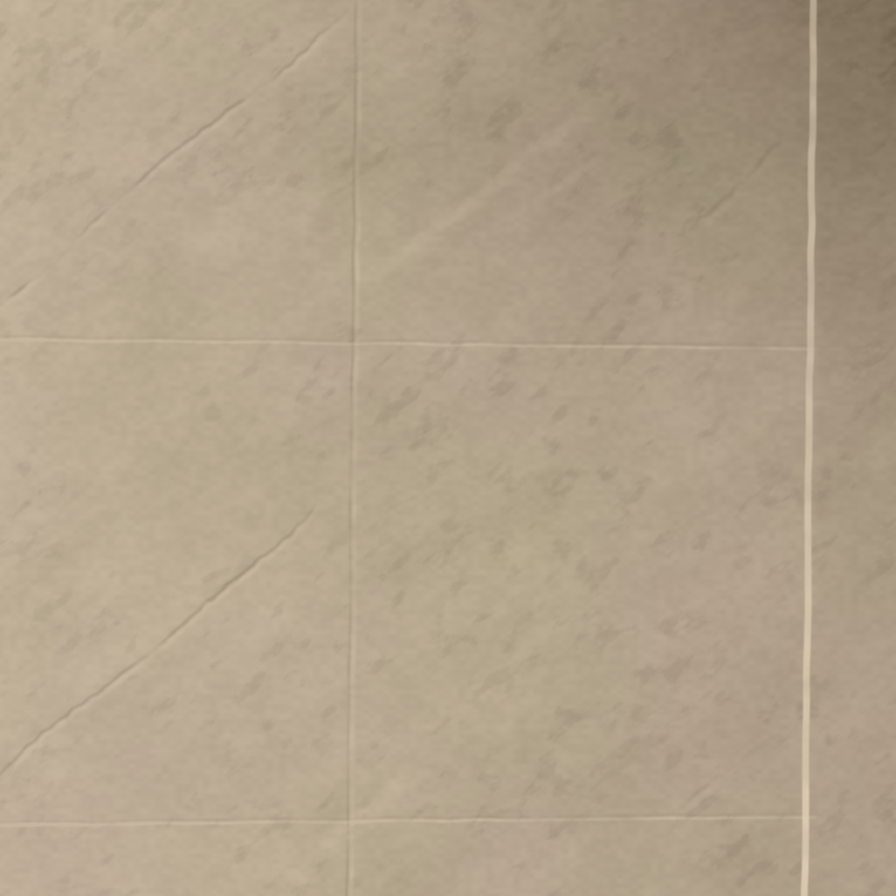
Give the GLSL for this texture, as a three.js fragment shader.

```glsl
// Beige stone tiles with thin joints, one bright grout line, diagonal veins and soft shading.
varying vec2 vUv;

const vec3 STONE_LIGHT = vec3(0.745, 0.683, 0.590);
const vec3 STONE_DARK = vec3(0.490, 0.430, 0.355);
const vec3 GROUT = vec3(0.865, 0.800, 0.700);
const vec3 TINT = vec3(0.012, -0.004, 0.016);
const vec2 TILE_ORIGIN = vec2(0.389, 0.079);
const vec2 TILE_PITCH = vec2(0.509, 0.542);
const float COLUMN_LEAN = 0.010;
const float GROUT_HALF_WIDTH = 0.0038;
const float JOINT_WIDTH = 0.0019;
const float EDGE_SOFTNESS = 0.0018;
const float MOTTLE = 0.17;
const float GRAIN = 0.10;
const float SCUFF = 0.13;

float hash(vec2 p) {
  vec3 q = fract(vec3(p.xyx) * 0.1031);
  q += dot(q, q.yzx + 33.33);
  return fract((q.x + q.y) * q.z);
}

float noise(vec2 p) {
  vec2 i = floor(p), f = fract(p);
  f = f * f * (3.0 - 2.0 * f);
  return mix(mix(hash(i), hash(i + vec2(1.0, 0.0)), f.x),
             mix(hash(i + vec2(0.0, 1.0)), hash(i + vec2(1.0)), f.x), f.y);
}

float fbm(vec2 p) {
  float sum = 0.0, amplitude = 0.5;
  for (int i = 0; i < 5; i++) {
    sum += amplitude * noise(p);
    p = mat2(1.6, 1.2, -1.2, 1.6) * p + 17.3;
    amplitude *= 0.5;
  }
  return sum;
}

float ridge(float d, float width) {
  return exp(-d * d / (width * width));
}

// Wavering crease from a to b: a dark groove above a light lip
float vein(vec2 p, vec2 a, vec2 b, float width, float groove, float lip) {
  float len = length(b - a);
  vec2 dir = (b - a) / len;
  float along = dot(p - a, dir);
  float across = dot(p - a, vec2(-dir.y, dir.x));
  across += (noise(vec2(along * 12.0, a.y * 31.0)) - 0.5) * 0.012;
  across += (noise(vec2(along * 90.0, a.x * 47.0)) - 0.5) * 0.004;
  float fade = smoothstep(-0.01, 0.03, along) * (1.0 - smoothstep(len - 0.09, len, along));
  float wear = mix(0.15, 1.0, smoothstep(0.25, 0.65, noise(vec2(along * 26.0, a.y * 53.0))));
  return fade * wear * (lip * ridge(across + 1.8 * width, 1.5 * width) - groove * ridge(across, width));
}

// Broad light falling off toward the right and the upper right corner
float shading(vec2 p) {
  float light = 0.995 - 0.27 * p.x;
  light -= 0.30 * smoothstep(0.1, 0.85, p.x) * smoothstep(0.35, 1.05, p.y);
  light -= 0.28 * (1.0 - smoothstep(0.0, 0.45, length(p - vec2(1.0, 1.02))));
  return light - 0.09 * smoothstep(0.902, 0.92, p.x) * smoothstep(0.0, 0.8, p.y);
}

// Cloudy stone, fine grain and short diagonal scuffs
float stoneRelief(vec2 p) {
  vec2 slant = vec2(0.77 * p.x + 0.64 * p.y, 0.77 * p.y - 0.64 * p.x);
  float relief = MOTTLE * (fbm(p * 6.0) - 0.48);
  relief += MOTTLE * (fbm(slant * vec2(12.0, 24.0) + 5.0) - 0.48);
  relief += GRAIN * (noise(p * vec2(130.0, 180.0)) - 0.5);
  relief += GRAIN * (fbm(p * vec2(50.0, 85.0)) - 0.48);
  float scuffs = smoothstep(0.56, 0.76, fbm(slant * vec2(34.0, 66.0) + 41.0));
  return relief - SCUFF * scuffs * smoothstep(0.25, 0.6, noise(p * 7.0));
}

float veinRelief(vec2 p) {
  float relief = 0.0;
  // Left column: the same crease in each row
  float leftColumn = 1.0 - smoothstep(0.385, 0.40, p.x);
  for (int row = 0; row < 2; row++) {
    vec2 start = vec2(-0.01, 0.128 + 0.526 * float(row));
    relief += leftColumn * vein(p, start, start + vec2(0.41, 0.345), 0.0024, 0.27, 0.14);
  }
  // Middle column: pale streaks and faint grooves
  relief += vein(p, vec2(0.395, 0.688), vec2(0.680, 0.905), 0.0060, 0.02, 0.13);
  relief += vein(p, vec2(0.500, 0.718), vec2(0.730, 0.870), 0.0040, 0.04, 0.10);
  relief += vein(p, vec2(0.770, 0.750), vec2(0.910, 0.880), 0.0032, 0.17, 0.06);
  relief += vein(p, vec2(0.750, 0.095), vec2(0.930, 0.220), 0.0028, 0.20, 0.10);
  relief += vein(p, vec2(0.310, 0.020), vec2(0.480, 0.180), 0.0075, 0.02, 0.11);
  return relief;
}

void main() {
  vec2 p = vUv;
  float tilt = mix(0.010, -0.012, (p.y - TILE_ORIGIN.y) / TILE_PITCH.y);
  vec2 tile = (p - TILE_ORIGIN - vec2(COLUMN_LEAN * p.y, tilt * p.x)) / TILE_PITCH;
  vec2 joint = (tile - floor(tile + 0.5)) * TILE_PITCH;
  joint += (vec2(noise(vec2(p.y * 28.0, 3.0)), noise(vec2(p.x * 28.0, 9.0))) - 0.5) * 0.0018;

  float light = shading(p) + stoneRelief(p) + veinRelief(p);

  // Thin broken joints: pale edge beside a narrow shadow
  float brightColumn = step(0.5, tile.x);
  float rowWear = mix(0.25, 1.0, fbm(vec2(p.x * 40.0, floor(tile.y + 0.5) * 7.0)));
  float columnWear = mix(0.0, 1.2, fbm(vec2(p.y * 30.0, 23.0)));
  float rowFade = 1.0 - 0.9 * smoothstep(0.895, 0.92, p.x);
  light += rowFade * rowWear * (0.30 * ridge(joint.y, JOINT_WIDTH) - 0.12 * ridge(joint.y - 0.004, JOINT_WIDTH));
  light += (1.0 - brightColumn) * columnWear *
    (0.17 * ridge(joint.x - 0.003, 0.0028) - 0.22 * ridge(joint.x + 0.002, JOINT_WIDTH));

  vec3 color = mix(STONE_DARK, STONE_LIGHT, clamp(light, -0.2, 1.12));
  color += TINT * 2.0 * (fbm(p * 5.0 + 71.0) - 0.48);

  // Bright grout column, dimmer toward the top
  float grout = 1.0 - smoothstep(GROUT_HALF_WIDTH - EDGE_SOFTNESS, GROUT_HALF_WIDTH + EDGE_SOFTNESS, abs(joint.x));
  grout *= brightColumn * mix(0.75, 1.0, noise(vec2(p.y * 60.0, 61.0)));
  color = mix(color, GROUT * mix(1.02, 0.88, p.y), 0.92 * grout);
  gl_FragColor = vec4(color, 1.0);
}
```
